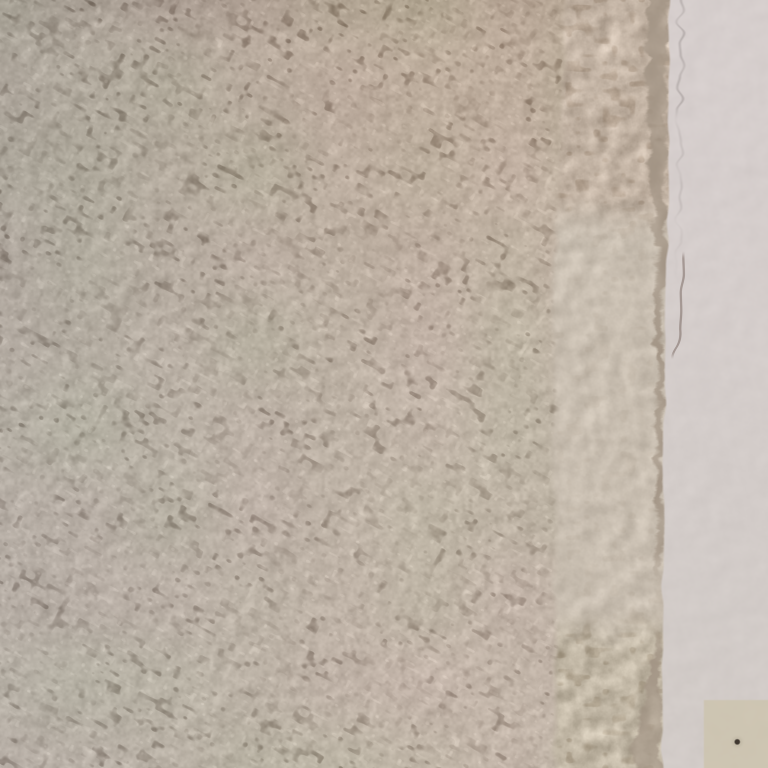
A Shadertoy shader for this texture:

```glsl
// Speckled beige plaster wall with a paler strip, a ragged groove, a smooth pale wall and a small plate.

float hash(vec2 p) {
    vec3 q = fract(p.xyx * 0.1031);
    q += dot(q, q.yzx + 33.33);
    return fract((q.x + q.y) * q.z);
}

float noise(vec2 p) {
    vec2 cell = floor(p), f = fract(p);
    f = f * f * (3.0 - 2.0 * f);
    float low = mix(hash(cell), hash(cell + vec2(1, 0)), f.x);
    float high = mix(hash(cell + vec2(0, 1)), hash(cell + vec2(1, 1)), f.x);
    return mix(low, high, f.y);
}

float fbm(vec2 p) {
    float sum = 0.0, amp = 0.5;
    for (int i = 0; i < 4; i++) {
        sum += amp * noise(p);
        p = mat2(1.6, 1.2, -1.2, 1.6) * p + 17.3;
        amp *= 0.5;
    }
    return sum / 0.9375;
}

// Soft window that is one between lo and hi
float band(float x, float lo, float hi, float soft) {
    return smoothstep(lo - soft, lo + soft, x) * (1.0 - smoothstep(hi - soft, hi + soft, x));
}

// Height difference along the light direction
float relief(vec2 p, float scale) {
    vec2 q = p * scale;
    return fbm(q + vec2(-0.3, 0.3)) - fbm(q + vec2(0.3, -0.3));
}

vec3 speckledWall(vec2 p) {
    vec3 left = mix(vec3(0.705, 0.683, 0.640), vec3(0.675, 0.647, 0.605), smoothstep(0.3, 1.0, p.y));
    vec3 right = mix(vec3(0.752, 0.705, 0.652), vec3(0.742, 0.680, 0.612), smoothstep(0.4, 1.0, p.y));
    vec3 col = mix(left, right, smoothstep(-0.05, 0.62, p.x));
    col -= 0.035 * smoothstep(0.93, 1.02, p.y);

    // Broad mottling and faint tints
    col += 0.045 * (fbm(p * 16.0) - 0.5);
    col += vec3(0.02, -0.005, 0.015) * (noise(p * 9.0 + 40.0) - 0.5);

    // Fine grain, dark flecks and bright chips
    vec2 q = mat2(0.88, 0.48, -0.48, 0.88) * p;
    float patches = 0.45 + 0.85 * smoothstep(0.35, 0.7, fbm(p * 22.0 + 5.0));
    float flecks = smoothstep(0.62, 0.92, noise(q * vec2(105, 150)));
    float chips = smoothstep(0.72, 0.97, noise(q * vec2(130, 170) + 71.0));
    col += 0.050 * (noise(p * 240.0) - 0.5) + 0.09 * relief(p, 75.0);
    col -= vec3(0.115, 0.120, 0.120) * flecks * patches;
    return col + 0.045 * chips;
}

vec3 plasterStrip(vec2 p) {
    float smoothPart = band(p.y + 0.03 * (fbm(p * 25.0) - 0.5), 0.18, 0.72, 0.035);
    vec3 rough = mix(vec3(0.755, 0.715, 0.645), vec3(0.755, 0.695, 0.635), smoothstep(0.2, 0.7, p.y));
    vec3 col = mix(rough, vec3(0.785, 0.745, 0.692), smoothPart);
    col += 0.025 * band(p.y, 0.90, 0.965, 0.025);
    col += 0.040 * (fbm(p * 24.0) - 0.5);
    col += mix(0.22, 0.12, smoothPart) * relief(p, 58.0);
    float pits = smoothstep(0.64, 0.90, noise(p * vec2(85, 110) + 9.0));
    return col - vec3(0.09, 0.10, 0.11) * pits * mix(0.75, 0.22, smoothPart);
}

// Coverage of the worn groove beside the pale wall
float groove(vec2 p, float edge) {
    float width = mix(0.009, 0.026, smoothstep(0.55, 0.92, p.y));
    width += 0.028 * (1.0 - smoothstep(0.02, 0.16, p.y));
    float ragged = (fbm(p * vec2(30, 65)) - 0.5) * 0.022;
    float inside = band(p.x + ragged, edge - 0.002 - width, edge - 0.002, 0.003);
    float gap = band(p.y, 0.17, 0.26, 0.025);
    return inside * (1.0 - 0.85 * gap) * (0.65 + 0.5 * noise(p * vec2(60, 35)));
}

// Thin wandering crack in the pale wall
float crack(vec2 p) {
    float path = 0.889 + 0.008 * (noise(vec2(p.y * 42.0, 3.0)) - 0.5);
    path -= 0.016 * (1.0 - smoothstep(0.535, 0.57, p.y));
    return (1.0 - smoothstep(0.0006, 0.0024, abs(p.x - path))) * band(p.y, 0.537, 0.668, 0.006);
}

vec3 paleWall(vec2 p, float edge) {
    vec3 col = mix(vec3(0.822, 0.796, 0.782), vec3(0.838, 0.808, 0.802), smoothstep(0.1, 0.9, p.y));
    col += 0.016 * (fbm(p * 35.0) - 0.5) + 0.022 * relief(p, 65.0);
    float chipped = band(p.x + 0.012 * (noise(vec2(p.y * 70.0, 8.0)) - 0.5), edge + 0.014, edge + 0.017, 0.002);
    col -= 0.13 * chipped * smoothstep(0.62, 0.75, p.y) * noise(p * 45.0);
    return col - vec3(0.19, 0.21, 0.22) * crack(p);
}

vec3 addPlate(vec3 col, vec2 p) {
    float plate = smoothstep(0.915, 0.918, p.x) * (1.0 - smoothstep(0.087, 0.090, p.y));
    vec3 cream = vec3(0.805, 0.772, 0.698) + 0.012 * (fbm(p * 45.0) - 0.5);
    col = mix(col, cream, plate);
    float screw = length(p - vec2(0.960, 0.034));
    col -= 0.04 * (1.0 - smoothstep(0.003, 0.010, screw));
    return mix(col, vec3(0.25, 0.22, 0.19), 1.0 - smoothstep(0.0022, 0.0048, screw));
}

void mainImage(out vec4 fragColor, in vec2 fragCoord) {
    vec2 p = fragCoord / iResolution.xy;
    float wobble = noise(vec2(p.y * 38.0, 1.0)) - 0.5;
    float edge = mix(0.862, 0.871, smoothstep(0.1, 0.95, p.y)) + 0.004 * wobble;
    float stripEdge = 0.722 + 0.007 * wobble + 0.012 * smoothstep(0.65, 0.95, p.y);

    vec3 col = mix(speckledWall(p), plasterStrip(p), smoothstep(-0.006, 0.006, p.x - stripEdge));
    col = mix(col, vec3(0.635, 0.580, 0.520), 0.85 * groove(p, edge));
    col = mix(col, paleWall(p, edge), smoothstep(-0.002, 0.002, p.x - edge));
    fragColor = vec4(clamp(addPlate(col, p), 0.0, 1.0), 1.0);
}
```
